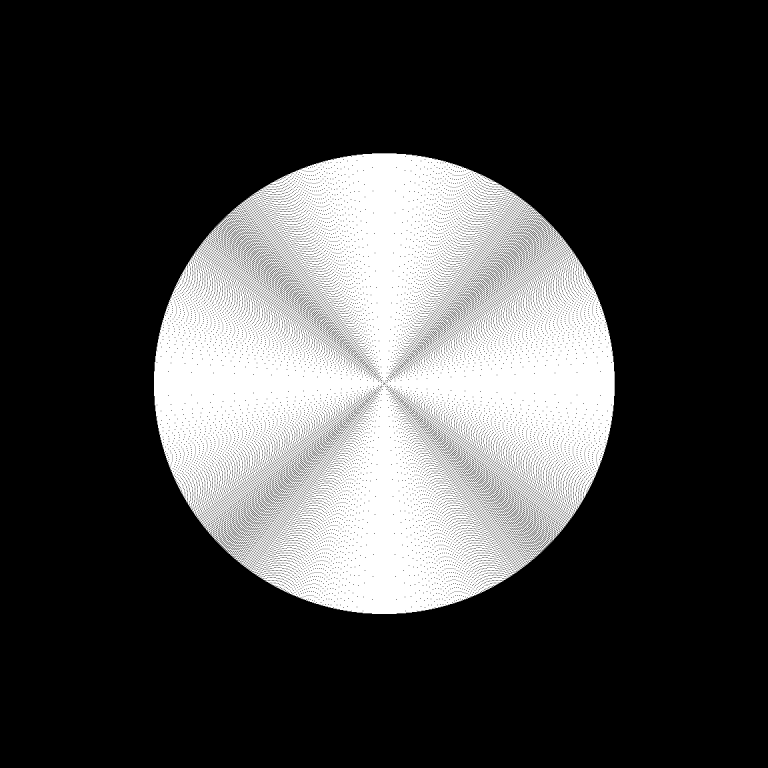
A WebGL 2 fragment shader for this background:

```glsl
#version 300 es
precision highp float;
// A white disc on black, woven from concentric one-cell rings on a fine grid.
// Rounding each ring to whole cells leaves tiny gaps, densest on the diagonals,
// which form the dotted cross. Cells are averaged over each pixel's area.

uniform vec2 u_resolution;
out vec4 fragColor;

const float GRID_CELLS = 1152.0;   // cells across the canvas
const float DISC_RADIUS = 0.3;     // share of the canvas
const vec3 BACKGROUND = vec3(0.0);
const vec3 RING_COLOR = vec3(1.0);

// 1 where some ring of whole radius rounds onto this cell, else 0
float ringCell(vec2 cell, float maxRadius) {
    vec2 q = abs(cell);
    float major = max(q.x, q.y);
    float minor = min(q.x, q.y);
    float inner = length(vec2(minor, major - 0.5));
    float outer = length(vec2(minor, major + 0.5));
    float ring = ceil(inner);
    return ring < outer && ring <= maxRadius ? 1.0 : 0.0;
}

// Area-weighted mean of the cells under the box from low to high
float ringCoverage(vec2 low, vec2 high, float maxRadius) {
    float total = 0.0;
    for (float y = floor(low.y); y < high.y; y += 1.0) {
        for (float x = floor(low.x); x < high.x; x += 1.0) {
            vec2 cell = vec2(x, y);
            vec2 overlap = max(min(high, cell + 1.0) - max(low, cell), 0.0);
            total += overlap.x * overlap.y * ringCell(cell, maxRadius);
        }
    }
    vec2 size = high - low;
    return total / (size.x * size.y);
}

void main() {
    // Centred grid coordinates, scaled by the shorter side
    float cellsPerPixel = GRID_CELLS / min(u_resolution.x, u_resolution.y);
    vec2 center = (gl_FragCoord.xy - 0.5 * u_resolution) * cellsPerPixel;
    float halfPixel = 0.5 * cellsPerPixel;

    float maxRadius = floor(DISC_RADIUS * GRID_CELLS);
    float coverage = ringCoverage(center - halfPixel, center + halfPixel, maxRadius);
    fragColor = vec4(mix(BACKGROUND, RING_COLOR, coverage), 1.0);
}
```
